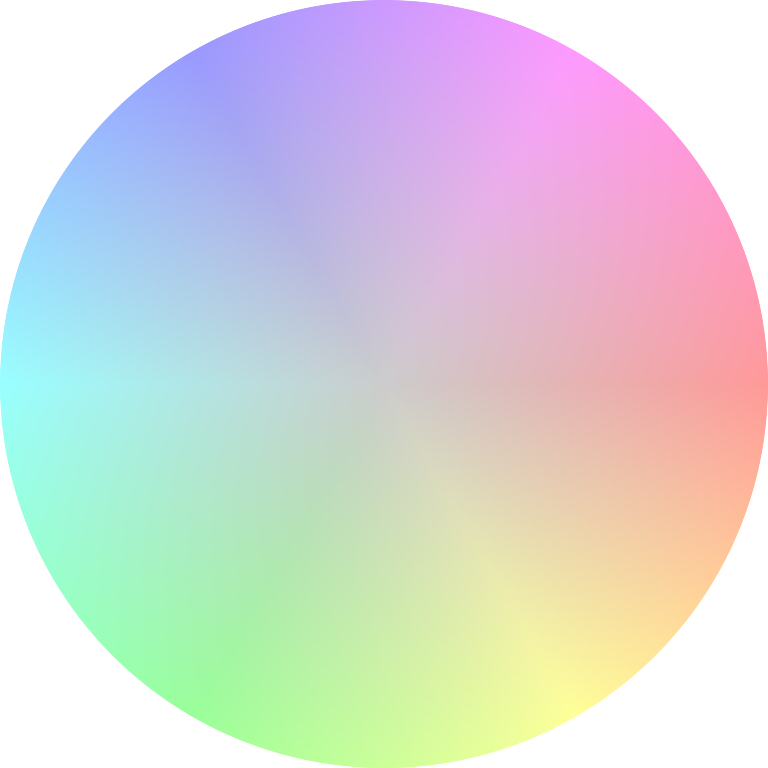
A Shadertoy shader for this background:

```glsl
const float TAU = 6.2831853;
const float LIGHTNESS = 0.8;
const float WHEEL_RADIUS = 0.5;
const vec3 PAPER = vec3(1.0);

// Hue, saturation and lightness to RGB
vec3 hslToRgb(float hue, float saturation, float lightness) {
    vec3 ramp = abs(mod(hue * 6.0 + vec3(0.0, 4.0, 2.0), 6.0) - 3.0) - 1.0;
    float chroma = saturation * (1.0 - abs(2.0 * lightness - 1.0));
    return lightness + chroma * (clamp(ramp, 0.0, 1.0) - 0.5);
}

// Hue turns clockwise from the right, saturation grows outward
vec3 wheelColor(vec2 p, float radius, float lightness) {
    float dist = length(p);
    float hue = dist > 0.0 ? fract(-atan(p.y, p.x) / TAU) : 0.0;
    return hslToRgb(hue, min(dist / radius, 1.0), lightness);
}

// Antialiased coverage of a disc
float discMask(vec2 p, float radius, float pixel) {
    return 1.0 - smoothstep(-0.5 * pixel, 0.5 * pixel, length(p) - radius);
}

void mainImage(out vec4 fragColor, in vec2 fragCoord) {
    float side = min(iResolution.x, iResolution.y);
    vec2 p = (fragCoord - 0.5 * iResolution.xy) / side;

    vec3 wheel = wheelColor(p, WHEEL_RADIUS, LIGHTNESS);
    float mask = discMask(p, WHEEL_RADIUS, 1.0 / side);
    fragColor = vec4(mix(PAPER, wheel, mask), 1.0);
}
```
